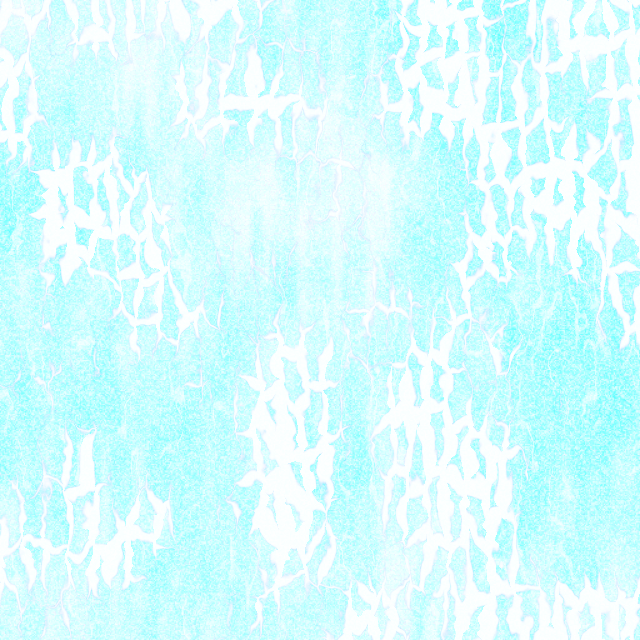
Give the GLSL for this texture, as a Shadertoy shader.

```glsl
// Pale cyan bark: tall plates in loose columns, split by ragged white cracks.
// A stretched Voronoi pattern with warped coordinates gives the plates; noise
// varies the crack width and tint, and fine grain covers the whole surface.

// Integer hash of a lattice point, two values in 0..1
vec2 hash2(vec2 cell) {
    uvec2 n = uvec2(ivec2(cell)) * uvec2(1597u, 3812u) + uvec2(7919u, 104u);
    uint h = (n.x ^ (n.y * 2654435u)) * 277803737u;
    h = (h ^ (h >> 15)) * 2246822519u;
    h ^= h >> 13;
    uint k = h * 3266489917u;
    k ^= k >> 16;
    return vec2(h & 65535u, k & 65535u) / 65535.0;
}

// Two independent smooth value noises
vec2 noise2(vec2 p) {
    vec2 i = floor(p), f = fract(p);
    f = f * f * (3.0 - 2.0 * f);
    return mix(mix(hash2(i), hash2(i + vec2(1, 0)), f.x),
               mix(hash2(i + vec2(0, 1)), hash2(i + vec2(1, 1)), f.x), f.y);
}

float fbm(vec2 p) {
    float sum = 0.0, amp = 0.53;
    for (int i = 0; i < 4; i++) {
        sum += amp * noise2(p).x;
        p = p * 2.07 + 17.3;
        amp *= 0.5;
    }
    return sum;
}

// x: distance to the plate border in canvas units, y: random value of the plate
vec2 plates(vec2 p) {
    vec2 scale = vec2(30.0, 12.0);
    vec2 q = p * scale, cell = floor(q);
    vec2 nearest = vec2(9.0), second = vec2(9.0);
    float id = 0.0;
    for (int y = -1; y <= 1; y++)
    for (int x = -1; x <= 1; x++) {
        vec2 c = cell + vec2(x, y), rnd = hash2(c);
        vec2 r = c + 0.5 + (rnd - 0.5) * vec2(0.55, 0.85) - q;
        if (dot(r, r) < dot(nearest, nearest)) {
            second = nearest;
            nearest = r;
            id = fract(rnd.x * 7.0 + rnd.y * 5.0);
        } else if (dot(r, r) < dot(second, second)) {
            second = r;
        }
    }
    float gap = dot(second, second) - dot(nearest, nearest);
    return vec2(0.5 * gap / length((second - nearest) * scale), id);
}

void mainImage(out vec4 fragColor, in vec2 fragCoord) {
    vec2 p = fragCoord / iResolution.y;
    float pixel = 1.0 / iResolution.y;

    // Bend the columns, then roughen the plate outlines
    vec2 warped = p;
    warped += (noise2(p * vec2(7, 4) + 3.0) - 0.5) * vec2(0.035, 0.06);
    warped += (noise2(p * vec2(48, 30) + 41.0) - 0.5) * vec2(0.016, 0.022);
    warped += (noise2(p * vec2(130, 95) + 9.0) - 0.5) * 0.007;
    vec2 plate = plates(warped);

    // Cracks close in some places and open into bare patches in others
    float openness = fbm(p * vec2(9, 6) + 60.0);
    float crackWidth = mix(-0.004, 0.015, smoothstep(0.3, 0.8, openness));
    float inside = plate.x - crackWidth;
    float body = smoothstep(-0.0005, 0.0015 + pixel, inside);

    // Thin broken fissures running along the plates
    vec2 fissure = noise2(warped * vec2(75, 14) + 23.0);
    float split = 1.0 - smoothstep(0.02, 0.09, abs(fissure.x - 0.5));
    body *= 1.0 - 0.6 * split * smoothstep(0.45, 0.75, fissure.y);

    // Tint: broad clouds, vertical streaks and a shade for each plate
    float tint = 0.185 + 0.38 * (fbm(p * vec2(4, 3) + 5.0) - 0.5);
    tint += 0.12 * (noise2(p * vec2(55, 11) + 80.0).x - 0.5);
    tint += 0.06 * (plate.y - 0.5);
    tint = clamp(tint, 0.05, 0.34);

    // Fine grain, with some soft clumping
    vec2 grain = noise2(p * 512.0 + 0.5);
    float clump = noise2(p * 210.0 + 31.0).x;
    float speckle = 0.75 * grain.x + 0.4 * clump;
    float depth = tint * body * (0.2 + 1.45 * speckle) + 0.03 * grain.x;

    // Faint lavender rim along the crack edges
    float rim = exp(-pow((inside - 0.001) / 0.0017, 2.0));
    rim *= 0.25 + 0.75 * noise2(p * 70.0 + 12.0).y;
    depth += 0.09 * rim * (0.5 + grain.y);

    float lavender = 0.06 * rim + 0.04 * smoothstep(0.68, 0.95, grain.y) * body;
    fragColor = vec4(1.0 - depth, 1.0 - lavender, 1.0, 1.0);
}
```
